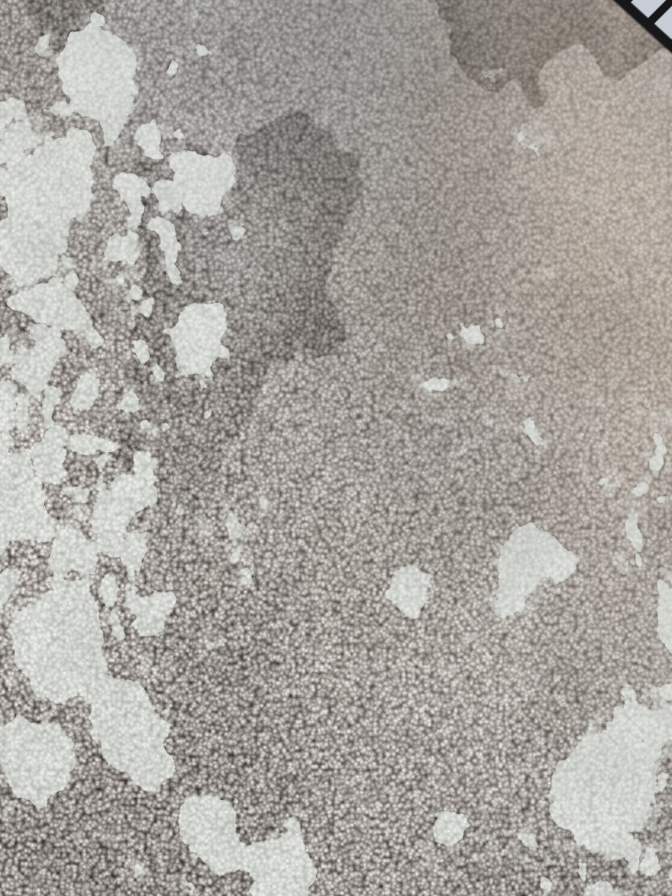
This texture is drawn by a Shadertoy shader. Its source:

```glsl
const vec3 STONE = vec3(0.605, 0.592, 0.580);
const vec3 PAINT = vec3(0.825, 0.835, 0.815);
const vec3 WARM_TINT = vec3(0.025, 0.0, -0.025);
const vec3 FRAME_DARK = vec3(0.09, 0.09, 0.10);
const vec3 FRAME_PALE = vec3(0.78, 0.80, 0.84);
const float PATCH_SCALE = 6.5;
const float FLAKE_SCALE = 24.0;
const float GRAIN_SCALE = 185.0;
const float GRAIN_NEAR = 0.46;
const float GRAIN_FAR = 0.15;
const float STAIN_DEPTH = 0.15;
const float EDGE = 0.0022;

vec2 hash2(vec2 p) {
    vec3 q = fract(p.xyx * vec3(0.1031, 0.1030, 0.0973));
    q += dot(q, q.yzx + 33.33);
    return fract((q.xx + q.yz) * q.zy);
}

float valueNoise(vec2 p) {
    vec2 i = floor(p), f = fract(p);
    f = f * f * (3.0 - 2.0 * f);
    float low = mix(hash2(i).x, hash2(i + vec2(1, 0)).x, f.x);
    float high = mix(hash2(i + vec2(0, 1)).x, hash2(i + vec2(1, 1)).x, f.x);
    return mix(low, high, f.y);
}

// Layered noise, centred on zero
float fbm(vec2 p) {
    float sum = 0.0, amp = 0.5;
    for (int i = 0; i < 5; i++) {
        sum += amp * (valueNoise(p) - 0.5);
        p = mat2(1.6, 1.2, -1.2, 1.6) * p + 17.3;
        amp *= 0.5;
    }
    return sum;
}

// Cellular distance to discs of random radius; zero radius gives plain F1
float discs(vec2 p, float maxRadius) {
    vec2 cell = floor(p);
    float nearest = 9.0;
    for (int y = -1; y <= 1; y++)
    for (int x = -1; x <= 1; x++) {
        vec2 id = cell + vec2(x, y);
        float size = hash2(id + 71.0).y;
        float d = length(p - id - hash2(id)) - maxRadius * size * size;
        nearest = min(nearest, d);
    }
    return nearest;
}

// Height of the flaking paint: positive where it still covers the stone
float paintField(vec2 p, float far) {
    vec2 warp = vec2(fbm(p * 13.0), fbm(p * 13.0 + 40.0));
    vec2 q = (p + 0.075 * warp) * vec2(1.08, 0.92);
    float cluster = fbm(p * 3.1 + 5.7);
    float patches = -discs(q * PATCH_SCALE + 3.0, 0.46) / PATCH_SCALE + 0.13 * cluster;
    float flakes = -discs(q * FLAKE_SCALE + 50.0, 0.5) / FLAKE_SCALE + 0.10 * cluster - 0.007;
    return max(patches, flakes) + 0.030 * fbm(p * 48.0) - 0.04 * far;
}

// Damp stain: crisp at its border, fading inward
float stainAmount(vec2 p) {
    float n = fbm(p * vec2(3.6, 2.8) + 0.15 * fbm(p * 14.0) + 21.0) - 0.02;
    return smoothstep(0.0, 0.008, n) * exp(-5.0 * max(n, 0.0))
         * smoothstep(0.35, 0.60, p.y);
}

// Dark frame with pale panels crossing the far corner
vec3 cornerFrame(vec3 col, vec2 p, float width) {
    vec2 c = vec2(p.x - width, p.y - 1.0);
    float across = (c.x + c.y * 1.1 + 0.066) * 0.67;
    float along = c.x - c.y;
    float panel = smoothstep(0.010, 0.013, across)
                * smoothstep(0.012, 0.009, abs(fract(along * 20.0) - 0.5) / 20.0 - 0.008);
    vec3 frame = mix(FRAME_DARK, FRAME_PALE, panel);
    return mix(col, frame, smoothstep(-EDGE, EDGE, across));
}

void mainImage(out vec4 fragColor, in vec2 fragCoord) {
    vec2 p = fragCoord / iResolution.y;
    float width = iResolution.x / iResolution.y;
    float depth = smoothstep(0.3, 1.6, p.x + p.y);
    float far = smoothstep(1.25, 1.65, p.x + p.y);

    // Sandy grain, softer with distance
    float speck = discs(p * GRAIN_SCALE, 0.0) - 0.45;
    float dust = valueNoise(p * GRAIN_SCALE * 1.5 + 9.0) - 0.5;
    float grain = mix(GRAIN_NEAR, GRAIN_FAR, depth) * (0.75 * dust - speck);

    // Bare stone
    float cloud = fbm(p * 4.3 + 11.0);
    vec3 stone = STONE + 0.20 * cloud + 0.045 * depth - 0.015;
    stone += WARM_TINT * (0.3 + 3.0 * depth * fbm(p * 3.0 + 63.0));
    stone -= STAIN_DEPTH * stainAmount(p);
    stone += grain;

    // Paint remnants with a scuffed fringe
    float field = paintField(p, far);
    float cover = smoothstep(-EDGE, EDGE, field);
    float fringe = smoothstep(-0.022, 0.0, field)
                 * smoothstep(0.02, 0.16, fbm(p * 75.0 + 31.0));
    float rim = smoothstep(-0.006, -0.001, field) * (1.0 - cover);
    vec3 paint = PAINT + 0.32 * grain + 0.08 * fbm(p * 22.0);

    vec3 col = mix(stone - 0.05 * rim, paint, 0.55 * fringe);
    col = mix(col, paint, 0.96 * cover);
    col = cornerFrame(col, p, width);
    fragColor = vec4(clamp(col, 0.0, 1.0), 1.0);
}
```
